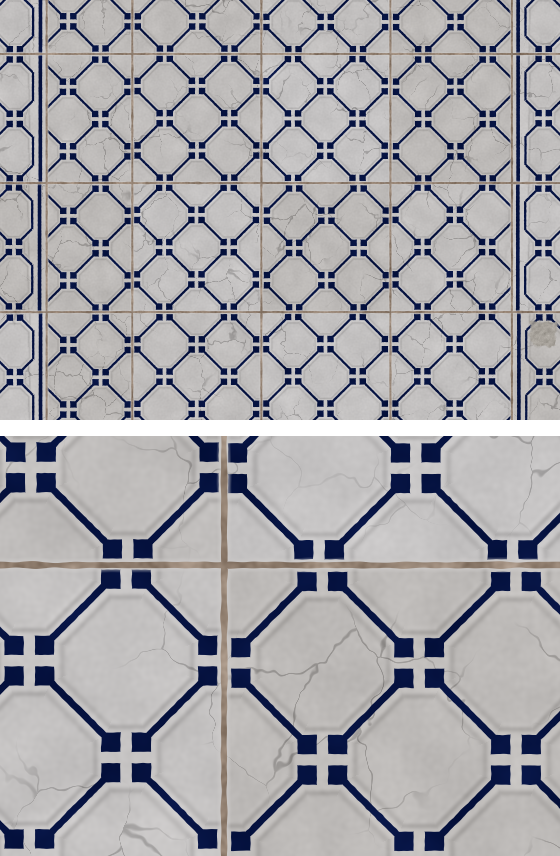
Top: the whole. Bottom: its middle third, enlarged.
Give the GLSL for this pattern, as a Shadertoy shader.

```glsl
// Glazed wall tiles: navy four-square clusters joined by diagonal lines frame embossed octagons.
// A folded diagonal lattice gives the ornament; side strips clip it against a border line.
// Joints, tone shifts, crackle and a worn patch come from hashes and gradient noise.

// Lengths are in modules: one lattice step, a quarter of a tile side.
const float MODULES_HIGH = 13.017;
const float TILE = 4.0;
const vec2 TILE_ORIGIN = vec2(-0.554, 0.836);
const float STRIP_START = 7.21;
const float STRIP_AXIS = 8.203;
const float STRIP_CLIP = -0.565;
const float LINE_HALF = 0.035;

const vec3 GLAZE = vec3(0.755, 0.745, 0.74);
const vec3 NAVY = vec3(0.01, 0.055, 0.22);
const vec3 GROUT = vec3(0.58, 0.51, 0.45);

vec2 hash2(vec2 p) {
    vec3 h = fract(p.xyx * vec3(0.1031, 0.103, 0.0973));
    h += dot(h, h.yzx + 33.33);
    return fract((h.xx + h.yz) * h.zy);
}

float gradientNoise(vec2 p) {
    vec2 i = floor(p), f = fract(p);
    vec2 u = f * f * f * (f * (f * 6.0 - 15.0) + 10.0);
    vec2 e = vec2(0.0, 1.0);
    float a = dot(hash2(i) * 2.0 - 1.0, f);
    float b = dot(hash2(i + e.yx) * 2.0 - 1.0, f - e.yx);
    float c = dot(hash2(i + e.xy) * 2.0 - 1.0, f - e.xy);
    float d = dot(hash2(i + e.yy) * 2.0 - 1.0, f - e.yy);
    return mix(mix(a, b, u.x), mix(c, d, u.x), u.y);
}

float fbm(vec2 p) {
    float sum = 0.0, amp = 1.0;
    for (int i = 0; i < 4; i++) {
        sum += amp * gradientNoise(p);
        p = mat2(1.6, 1.2, -1.2, 1.6) * p + 7.3;
        amp *= 0.55;
    }
    return sum;
}

float fill(float d, float px) { return clamp(0.5 - d / px, 0.0, 1.0); }

// Position relative to the nearest octagon centre (x + y even).
vec2 latticeCell(vec2 p) {
    vec2 c = fract(vec2(p.x + p.y, p.x - p.y) * 0.5 + 0.5) - 0.5;
    return vec2(c.x + c.y, c.x - c.y);
}

// Corner squares plus the diagonal lines between them.
float ornamentDistance(vec2 cell) {
    vec2 l = abs(cell);
    vec2 a = vec2(1.0 - max(l.x, l.y), min(l.x, l.y));
    vec2 s = abs(a - 0.158) - 0.099;
    float diagonal = max(abs(a.x - a.y) * 0.707 - LINE_HALF, 0.158 - a.x);
    return min(max(s.x, s.y), diagonal);
}

// xy: outward normal, z: signed distance of the embossed octagon.
vec3 octagon(vec2 cell) {
    vec2 l = abs(cell);
    float flatSide = max(l.x, l.y) - 0.7;
    float slope = (l.x + l.y) * 0.707 - 0.625;
    vec2 n = slope > flatSide ? vec2(0.707) : step(l.yx, l);
    return vec3(n * sign(cell), max(flatSide, slope));
}

// Gap between the two nearest scattered sites: zero on crack lines.
float crackle(vec2 p) {
    vec2 i = floor(p), f = fract(p);
    float near = 9.0, next = 9.0;
    for (int k = 0; k < 9; k++) {
        vec2 g = vec2(k % 3, k / 3) - 1.0;
        float d = length(g + hash2(i + g) - f);
        next = min(next, max(near, d));
        near = min(near, d);
    }
    return next - near;
}

void mainImage(out vec4 fragColor, in vec2 fragCoord) {
    float px = MODULES_HIGH / iResolution.y;
    vec2 p = (fragCoord - 0.5 * iResolution.xy) * px + vec2(0.023, 0.0);
    bool strip = abs(p.x) > STRIP_START;

    // Tile identity and slight misalignment of each tile
    vec2 q = p - TILE_ORIGIN;
    vec2 tile = floor(q / TILE);
    float jointX = abs(fract(q.x / TILE + 0.5) - 0.5) * TILE;
    float jointY = abs(fract(q.y / TILE + 0.5) - 0.5) * TILE;
    if (strip) {
        q.x = abs(p.x) - STRIP_AXIS + 1.0;
        tile.x = 9.0 * sign(p.x);
        jointX = 9.0;
    }
    vec2 variation = hash2(tile + 40.0) - 0.5;
    q += variation * 0.04;

    // Ornament, with borders on the side strips
    vec2 cell = latticeCell(q);
    float blue = ornamentDistance(cell);
    vec3 oct = octagon(cell);
    if (strip) {
        float x = q.x - 1.0;
        float row = abs(mod(q.y, 2.0) - 1.0);
        float side = max(abs(x - STRIP_CLIP) - LINE_HALF, row - 0.45);
        blue = min(max(blue, STRIP_CLIP - x), side);
        blue = min(blue, abs(x + 0.793) - 0.056);
        oct.z = max(oct.z, STRIP_CLIP + 0.09 - x);
    }

    // Mottled glaze and embossed rim
    float mottle = fbm(p * 1.3), grain = gradientNoise(p * 14.0);
    vec3 color = GLAZE + variation.x * vec3(0.035, 0.04, 0.05) + 0.045 * mottle + 0.025 * grain;
    float t = (oct.z + 0.03) / 0.035;
    float rim = exp(-t * t);
    color += rim * (1.6 * t * dot(oct.xy, vec2(-0.5, 0.8)) * 0.06 - 0.055);
    color += 0.02 * smoothstep(-0.02, 0.03, oct.z);

    // Fine cracks, in patches
    vec2 bent = p * vec2(1.15, 0.95) + 0.35 * vec2(mottle, fbm(p + 19.0));
    float crack = 1.0 - smoothstep(0.004, 0.015 + px, crackle(bent));
    color -= 0.15 * crack * smoothstep(0.0, 0.3, gradientNoise(p * 0.65 + 5.0) + 0.1);

    // Navy paint
    vec3 paint = NAVY + vec3(0.02, 0.03, 0.06) * (0.5 + mottle);
    color = mix(color, paint, fill(blue + 0.008 * grain, px));

    // Worn patch on the right strip
    vec2 w = abs(p - vec2(8.18, -3.84)) - vec2(0.4, 0.38);
    float worn = fill(max(w.x, w.y) + 0.13 * fbm(p * 4.0), 0.06);
    color = mix(color, vec3(0.64, 0.62, 0.59) + 0.12 * fbm(p * 7.0), worn * 0.9);

    // Joints with pale glazed lips
    float joint = min(min(jointX, jointY), abs(abs(p.x) - STRIP_START));
    joint += 0.018 * gradientNoise(p * 5.0);
    color = mix(color, GLAZE + 0.05, 0.6 * fill(joint - 0.06, 0.04));
    vec3 grout = GROUT + 0.18 * gradientNoise(p * 3.0 + 8.0) + 0.1 * grain;
    color = mix(color, grout, fill(joint - 0.032, px));

    fragColor = vec4(clamp(color, 0.0, 1.0), 1.0);
}
```
